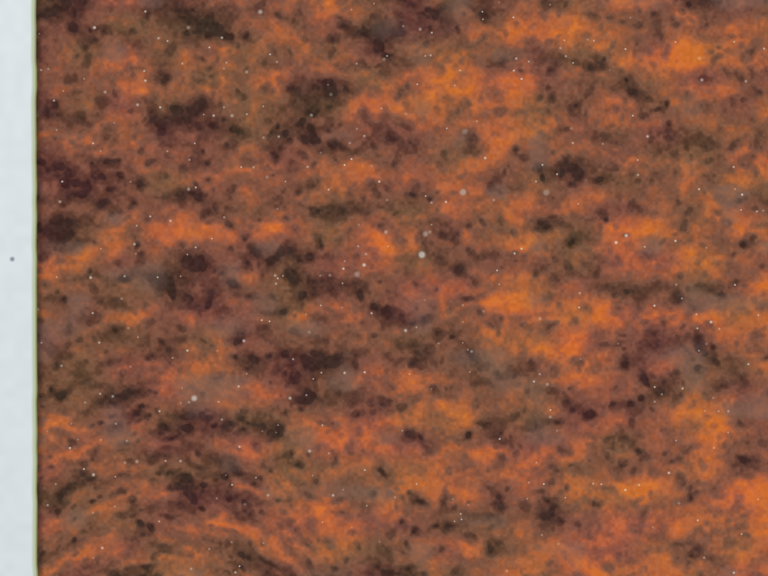
Write a Shadertoy shader that draws this texture.

```glsl
// Rusty, speckled brown surface with horizontal orange patches beside a pale strip.
// Stretched value noise picks a tone on a colour ramp; jittered cells add dark
// pits and tiny bright glints. Lengths are in units of the canvas height.

float hash(vec2 p) {
    vec3 q = fract(p.xyx * 0.1031);
    q += dot(q, q.yzx + 33.33);
    return fract((q.x + q.y) * q.z);
}

// Value noise centred on zero
float noise(vec2 p) {
    vec2 i = floor(p), f = fract(p);
    f = f * f * (3.0 - 2.0 * f);
    float low = mix(hash(i), hash(i + vec2(1, 0)), f.x);
    float high = mix(hash(i + vec2(0, 1)), hash(i + vec2(1, 1)), f.x);
    return mix(low, high, f.y) - 0.5;
}

// One soft dot in some of the cells; radius and softness are in cell units
float dots(vec2 p, float chance, float radius, float soft) {
    vec2 cell = floor(p);
    vec2 jitter = vec2(hash(cell + 17.3), hash(cell + 51.7));
    vec2 offset = fract(p) - mix(vec2(0.3), vec2(0.7), jitter);
    float size = radius * mix(0.6, 1.0, hash(cell + 83.1));
    float present = step(hash(cell + 7.9), chance);
    return present * (1.0 - smoothstep(size - soft, size + soft, length(offset)));
}

// Tone from dark pits (negative) to glowing rust (positive)
float rustTone(vec2 p) {
    // Streaks tilt upwards near the lower left corner
    float slant = (1.0 - smoothstep(0.0, 0.35, p.y)) * (1.0 - smoothstep(0.1, 0.6, p.x));
    vec2 q = p - vec2(0.0, 0.7 * slant * p.x);
    q += 0.018 * vec2(noise(p * 28.0), noise(p * 28.0 + 40.0));

    float tone = 0.48 * noise(q * vec2(9.0, 20.0) + 3.0);
    tone += 0.38 * noise(q * vec2(21.0, 38.0) + 21.0);
    tone += 0.26 * noise(q * vec2(52.0, 68.0) + 9.0);
    tone += 0.13 * noise(p * 125.0) + 0.08 * noise(p * 230.0);
    tone += 0.15 * (p.x - 0.68);

    // Two turned layers of dark pits
    mat2 turn = mat2(0.8, 0.6, -0.6, 0.8);
    tone -= 0.19 * dots(turn * q * 27.0, 0.32, 0.33, 0.17);
    tone -= 0.18 * dots(q * turn * 46.0 + 5.0, 0.22, 0.32, 0.18);
    return tone + 0.025;
}

vec3 rustColor(float tone) {
    vec3 color = mix(vec3(0.25, 0.17, 0.15), vec3(0.38, 0.25, 0.20), smoothstep(-0.38, -0.17, tone));
    color = mix(color, vec3(0.49, 0.32, 0.25), smoothstep(-0.19, -0.02, tone));
    color = mix(color, vec3(0.58, 0.35, 0.25), smoothstep(-0.01, 0.12, tone));
    color = mix(color, vec3(0.70, 0.39, 0.24), smoothstep(0.11, 0.26, tone));
    return mix(color, vec3(0.80, 0.43, 0.20), smoothstep(0.26, 0.42, tone));
}

void mainImage(out vec4 fragColor, in vec2 fragCoord) {
    vec2 p = fragCoord / iResolution.y;
    float pixel = 1.0 / iResolution.y;

    // Rust, drifting between olive and maroon, with fine grain
    vec3 color = rustColor(rustTone(p));
    color += vec3(0.03, -0.025, 0.015) * noise(p * vec2(14.0, 22.0) + 60.0);
    color += 0.05 * noise(p * 170.0 + 30.0);

    // Dusty grey patches
    float dust = smoothstep(0.2, 0.45, noise(p * vec2(15.0, 21.0) + 77.0));
    color = mix(color, vec3(0.49, 0.40, 0.36), 0.4 * dust);

    // Glints: many faint ones, few strong ones
    for (int i = 0; i < 3; i++) {
        float level = float(i);
        float scale = 78.0 - 25.0 * level;
        vec2 place = p * scale + 13.0 * level;
        float glint = dots(place, 0.035 - 0.013 * level, 0.16, 0.06 + 0.5 * pixel * scale);
        float power = mix(0.25, 0.75, hash(floor(place) + 29.0));
        color = mix(color, vec3(0.85, 0.86, 0.83), glint * power);
    }

    // Pale strip, greenish rim and narrow shadow at the left
    float edge = p.x - 0.0655 + 0.002 * p.y + 0.0015 * noise(p * vec2(0.0, 40.0));
    float shadow = 1.0 - smoothstep(0.0, 0.014, edge);
    color *= 1.0 - 0.3 * shadow;

    vec3 strip = vec3(0.85, 0.88, 0.89) + 0.03 * (p.y - 0.5) + 0.02 * noise(p * 60.0);
    strip = mix(strip, vec3(0.42, 0.44, 0.48), 0.7 * dots(p * 21.0 + 4.0, 0.08, 0.11, 0.06));
    strip = mix(strip, vec3(0.72, 0.76, 0.65), smoothstep(-0.012, -0.005, edge));
    strip = mix(strip, vec3(0.50, 0.53, 0.33), smoothstep(-0.005, 0.0, edge));
    float soft = max(pixel, 0.0016);
    color = mix(strip, color, smoothstep(-soft, soft, edge));

    fragColor = vec4(clamp(color, 0.0, 1.0), 1.0);
}
```
